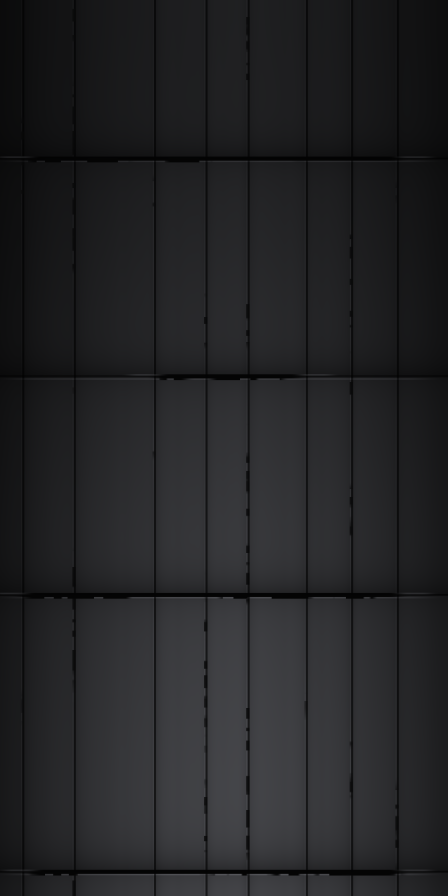
Give the GLSL for this texture, as a Shadertoy shader.

```glsl
const vec3 STEEL_TINT = vec3(0.975, 0.985, 1.04);
const float COLUMN_SEAMS[8] = float[8](0.052, 0.167, 0.346, 0.461, 0.555, 0.685, 0.786, 0.888);
// Height, left end and right end of the open gap in each row seam
const vec3 ROW_SEAMS[4] = vec3[4](
    vec3(0.027, 0.07, 0.89), vec3(0.336, 0.05, 0.89),
    vec3(0.580, 0.35, 0.67), vec3(0.823, 0.06, 0.89));

float hash(vec2 p) {
    vec3 q = fract(vec3(p.xyx) * 0.1031);
    q += dot(q, q.yzx + 33.33);
    return fract((q.x + q.y) * q.z);
}

// Smooth 1D noise, with one independent track per seed
float trackNoise(float t, float seed) {
    float cell = floor(t);
    float f = fract(t);
    return mix(hash(vec2(cell, seed)), hash(vec2(cell + 1.0, seed)), f * f * (3.0 - 2.0 * f));
}

// Antialiased coverage of a line from its signed distance
float lineMask(float dist, float halfWidth, float pixel) {
    return clamp((halfWidth - abs(dist)) / pixel + 0.5, 0.0, 1.0) * min(1.0, 2.0 * halfWidth / pixel);
}

float spanMask(float x, float start, float end, float blur) {
    return smoothstep(start - blur, start + blur, x) * (1.0 - smoothstep(end - blur, end + blur, x));
}

// Broad glow low in the middle, falling off to the sides and the top
float panelLight(vec2 uv) {
    float vertical = mix(0.275, 0.125, smoothstep(0.05, 1.0, uv.y));
    float side = pow(abs(uv.x - 0.52) * 2.0, 1.6);
    return vertical * (1.0 - 0.62 * side);
}

float columnTone(float x) {
    float column = 0.0;
    for (int i = 0; i < 8; i++) column += step(COLUMN_SEAMS[i], x);
    return 0.97 + 0.06 * hash(vec2(column, 7.0));
}

// Thin groove with a worn bright lip and occasional dark chips
float drawColumnSeam(float tone, vec2 p, float seamX, float seed, float pixel) {
    float d = p.x - seamX;
    float wear = trackNoise(p.y * 7.0, seed);
    float grit = trackNoise(p.y * 70.0, seed + 20.0);
    float chip = smoothstep(0.66, 0.78, wear) * smoothstep(0.5, 0.65, grit);
    tone *= 1.0 - 0.15 * exp(-abs(d) * 110.0);
    float lip = lineMask(d + 0.0035, 0.0014, pixel) * mix(0.25, 0.75, wear);
    tone += lip * (0.03 + 0.22 * tone);
    float groove = lineMask(d, 0.0023, pixel);
    tone = mix(tone, tone * 0.42, groove);
    float chipMask = lineMask(d + 0.002, 0.0035, pixel) * chip;
    return mix(tone, 0.035, chipMask * 0.85);
}

// Wide gap, shaded from above, with a bright rim and ragged edges
float drawRowSeam(float tone, vec2 p, vec3 seam, float seamY, float seed, float pixel) {
    float d = p.y - seamY;
    float grit = trackNoise(p.x * 55.0, seed);
    float patches = smoothstep(0.45, 0.62, trackNoise(p.x * 9.0, seed + 9.0));
    float open = spanMask(p.x, seam.y, seam.z, 0.025);
    float shade = d > 0.0 ? 0.42 * exp(-d * 24.0) : 0.16 * exp(d * 32.0);
    tone *= 1.0 - shade;
    float rim = lineMask(d + 0.006, 0.0018, pixel);
    tone += rim * (0.035 + 0.25 * tone) * spanMask(p.x, 0.03, 0.95, 0.05);
    float closed = lineMask(d, 0.0022, pixel);
    tone = mix(tone, tone * 0.45, closed);
    float gap = lineMask(d, 0.0045, pixel) * open;
    tone = mix(tone, 0.012, gap * 0.96);
    float ragged = lineMask(d + 0.004, 0.0045, pixel) * open * patches * smoothstep(0.4, 0.55, grit);
    tone = mix(tone, 0.015, ragged);
    // Worn glints where the gap closes at both ends
    float ends = spanMask(p.x, seam.y - 0.06, seam.y + 0.01, 0.02)
               + spanMask(p.x, seam.z, seam.z + 0.07, 0.02);
    return tone + lineMask(d - 0.003, 0.002, pixel) * ends * 0.09;
}

void mainImage(out vec4 fragColor, in vec2 fragCoord) {
    vec2 uv = fragCoord / iResolution.xy;
    float aspect = iResolution.y / iResolution.x;
    vec2 p = vec2(uv.x, uv.y * aspect);
    float pixel = 1.0 / iResolution.x;

    // Panels
    float tone = panelLight(uv) * columnTone(uv.x);
    tone *= 0.985 + 0.03 * trackNoise(p.x * 60.0, 3.0);

    // Seams
    for (int i = 0; i < 8; i++)
        tone = drawColumnSeam(tone, p, COLUMN_SEAMS[i], float(i) + 11.0, pixel);
    for (int i = 0; i < 4; i++)
        tone = drawRowSeam(tone, p, ROW_SEAMS[i], ROW_SEAMS[i].x * aspect, float(i) + 51.0, pixel);

    fragColor = vec4(clamp(tone * STEEL_TINT, 0.0, 1.0), 1.0);
}
```
